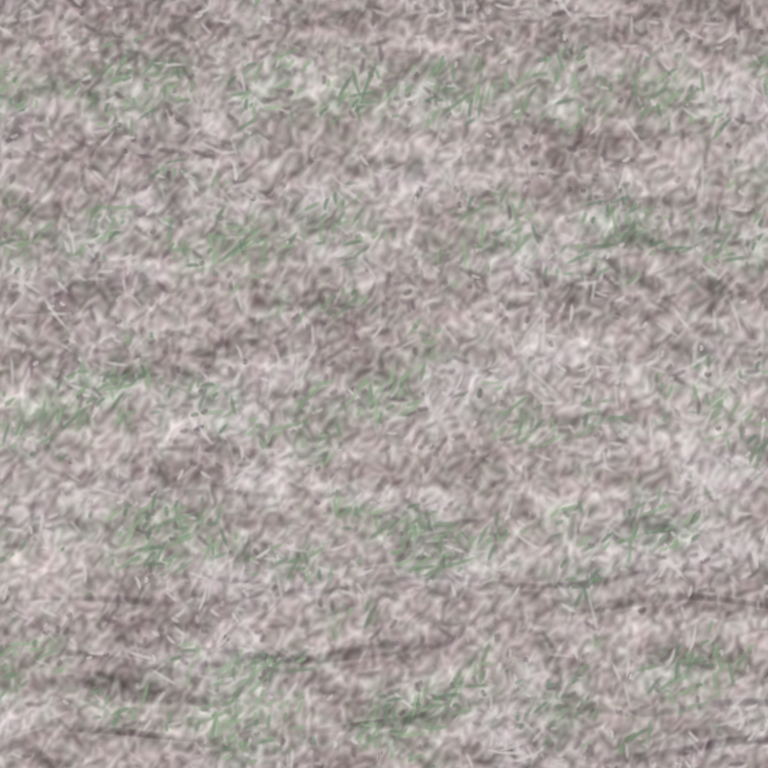
Reproduce this texture procedurally as a WebGL 2 fragment shader.

```glsl
#version 300 es
precision highp float;
// Dry, pinkish field soil with straw litter and loose rows of young grass.
uniform vec2 u_resolution;
out vec4 fragColor;

vec2 hash2(vec2 p) {
  vec3 q = fract(p.xyx * vec3(0.1031, 0.1030, 0.0973));
  q += dot(q, q.yzx + 33.33);
  return fract((q.xx + q.yz) * q.zy);
}

vec2 gradient(vec2 cell) {
  float a = 6.2832 * hash2(cell + 57.0).x;
  return vec2(cos(a), sin(a));
}

// Gradient noise, roughly -0.7 to 0.7
float noise(vec2 p) {
  vec2 i = floor(p), f = fract(p);
  vec2 u = f * f * f * (f * (f * 6.0 - 15.0) + 10.0);
  vec2 e = vec2(1.0, 0.0);
  float low = mix(dot(gradient(i), f), dot(gradient(i + e), f - e), u.x);
  float high = mix(dot(gradient(i + e.yx), f - e.yx), dot(gradient(i + 1.0), f - 1.0), u.x);
  return mix(low, high, u.y);
}

float fbm(vec2 p) {
  float sum = 0.0, amp = 1.0;
  for (int i = 0; i < 3; i++) {
    sum += amp * noise(p);
    p = p * 2.03 + 17.3;
    amp *= 0.5;
  }
  return sum;
}

// One scattered, slightly bent blade per grid cell: x = coverage, y = random tone
vec2 blades(vec2 p, float cells, float seed, float width, float tilt, float spread, float density) {
  vec2 g = p * cells + seed * 7.31;
  vec2 base = floor(g), best = vec2(0.0);
  for (int y = -1; y <= 1; y++)
  for (int x = -1; x <= 1; x++) {
    vec2 cell = base + vec2(x, y);
    vec2 place = hash2(cell + seed * 31.0);
    vec2 shape = hash2(cell + seed * 31.0 + 113.0);
    vec2 tone = hash2(cell + seed * 31.0 + 271.0);
    float angle = tilt + spread * (shape.x * 2.0 - 1.0);
    vec2 dir = vec2(cos(angle), sin(angle)), d = g - cell - place;
    float along = dot(d, dir) / mix(0.25, 0.9, shape.y * shape.y);
    float across = dot(d, vec2(-dir.y, dir.x)) - (tone.x - 0.5) * 0.14 * along * along;
    float taper = width * cells * (1.0 - 0.5 * along * along);
    float cover = (1.0 - smoothstep(0.0, 1.6 * taper, abs(across)))
                * (1.0 - smoothstep(0.4, 1.0, abs(along)))
                * smoothstep(tone.y - 0.1, tone.y + 0.1, density);
    if (cover > best.x) best = vec2(cover, tone.x);
  }
  return best;
}

void main() {
  vec2 p = gl_FragCoord.xy / u_resolution.y;

  // Five wavy planting rows, broken into tufts
  float wave = p.y + 0.045 * noise(p * vec2(4.0, 3.0) + 5.0);
  float row = 0.5 + 0.5 * cos(6.2832 * (wave - 0.09) / 0.2);
  float tuft = fbm(p * vec2(8.0, 11.0) + 31.0);
  float grass = smoothstep(0.1, 1.15, row * 0.65 + tuft * 1.15);
  float furrow = (1.0 - row) * smoothstep(-0.25, 0.3, noise(p * vec2(3.0, 5.0) + 8.0));
  float litter = smoothstep(-0.2, 0.5, fbm(p * vec2(5.0, 9.0) + 73.0));

  // Soil: broad tints, then mottled crumbs
  vec3 color = mix(vec3(0.69, 0.648, 0.635), vec3(0.755, 0.722, 0.725), litter);
  color = mix(color, vec3(0.60, 0.55, 0.55), 0.65 * furrow);
  color = mix(color, vec3(0.615, 0.635, 0.585), 0.6 * grass);
  vec2 warp = p + 0.008 * vec2(noise(p * 35.0), noise(p * 35.0 + 40.0));
  color += 0.13 * noise(p * vec2(6.0, 20.0) + 3.0);
  color += 0.12 * noise(p * vec2(20.0, 30.0) + 61.0);
  color += 0.17 * noise(mat2(0.8, -0.6, 0.6, 0.8) * warp * vec2(46.0, 62.0));
  color += 0.19 * noise(mat2(0.8, 0.6, -0.6, 0.8) * warp * vec2(112.0, 85.0));
  color += vec3(0.03, -0.01, 0.015) * noise(p * 40.0 + 90.0);

  // Thin level cracks, strongest near the lower edge
  float crack = smoothstep(0.2, 0.5, noise(vec2(p.x * 3.0, wave * 48.0) + 12.0));
  color -= vec3(0.15, 0.15, 0.14) * crack * mix(1.0, 0.3, smoothstep(0.15, 0.4, p.y));

  // Soft dark clods and shadows, gathered in the furrows
  for (float i = 0.0; i < 3.0; i++) {
    float density = 0.08 + 0.45 * furrow + 0.3 * grass + 0.3 * smoothstep(0.88, 1.0, p.y);
    vec2 clod = blades(p, 40.0 + 7.0 * i, 3.0 + i, 0.0036, -0.6 + 0.7 * i, 0.9, density);
    color = mix(color, vec3(0.41, 0.37, 0.385), clod.x * mix(0.1, 0.65, clod.y * clod.y));
  }

  // Pale straw lying at all angles
  for (float i = 0.0; i < 3.0; i++) {
    vec2 straw = blades(p, 25.0 + 12.0 * i, 11.0 + i, 0.0028, 0.5, 1.5, 0.15 + 0.5 * litter);
    color = mix(color, vec3(0.84, 0.815, 0.815), straw.x * mix(0.2, 0.75, straw.y));
  }

  // Grass blades, mostly leaning to the right
  for (float i = 0.0; i < 4.0; i++) {
    vec2 blade = blades(p, 23.0 + 6.0 * i, 21.0 + i, 0.0031, 0.95, 0.95, grass * 0.95 - 0.06);
    vec3 green = mix(vec3(0.41, 0.48, 0.41), vec3(0.61, 0.70, 0.57), blade.y);
    color = mix(color, green, 0.68 * blade.x);
  }

  fragColor = vec4(clamp(color, 0.0, 1.0), 1.0);
}
```
